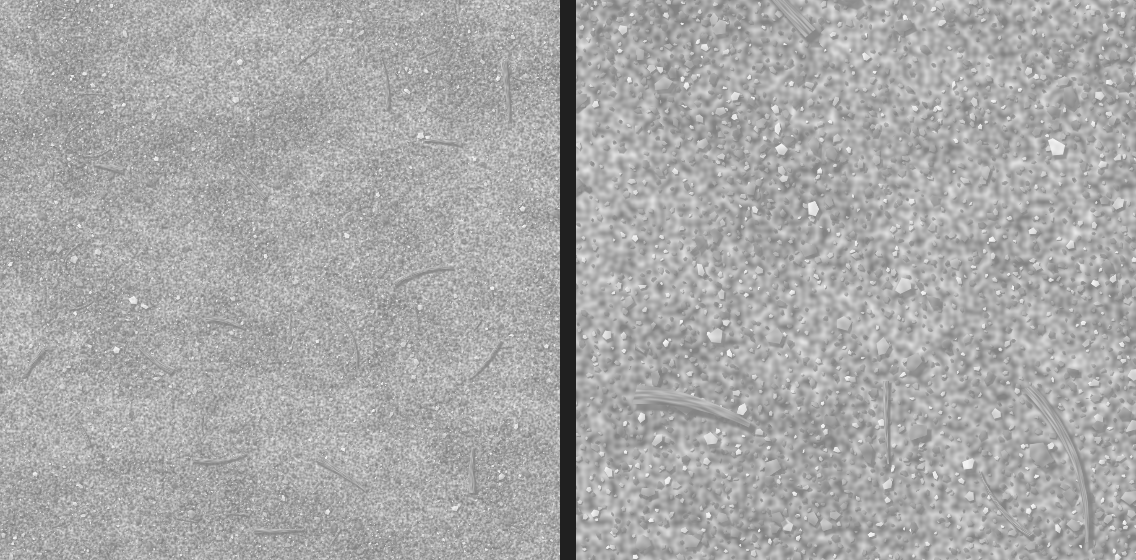
Left, the full canvas; right, a detail of the centre.
A WebGL 1 fragment shader for this texture:

```glsl
precision highp float;
// Dry grey soil strewn with grit, angular pebbles and a few bent twigs.
// Gradient noise makes the ground; rotated grids scatter stones and twigs,
// each lit from the upper left and casting a small shadow.
uniform vec2 u_resolution;

const vec2 LIGHT = vec2(-0.6, 0.8);
const float SOIL = 0.667;
const float SHADOW = 0.51;
const float STONE_DARK = 0.61;
const float STONE_PALE = 0.93;
const float TWIG = 0.675;

float hash(vec2 p, float seed) {
  vec3 q = fract(vec3(p.xyx + seed * 7.31) * vec3(0.1031, 0.1030, 0.0973));
  q += dot(q, q.yzx + 33.33);
  return fract((q.x + q.y) * q.z);
}

vec2 rotate(vec2 p, float angle) {
  float c = cos(angle), s = sin(angle);
  return vec2(c * p.x - s * p.y, s * p.x + c * p.y);
}

float cornerSlope(vec2 corner, vec2 offset) {
  float angle = 6.2832 * hash(corner, 1.0);
  return dot(vec2(cos(angle), sin(angle)), offset);
}

float gradientNoise(vec2 p) {
  vec2 i = floor(p), f = fract(p), e = vec2(1.0, 0.0);
  vec2 u = f * f * f * (f * (f * 6.0 - 15.0) + 10.0);
  float low = mix(cornerSlope(i, f), cornerSlope(i + e, f - e), u.x);
  float high = mix(cornerSlope(i + e.yx, f - e.yx), cornerSlope(i + 1.0, f - 1.0), u.x);
  return mix(low, high, u.y);
}

float fbm(vec2 p) {
  float sum = 0.0, gain = 0.55;
  for (int i = 0; i < 4; i++) {
    sum += gain * gradientNoise(p);
    p = rotate(p, 0.7) * 2.03 + 11.7;
    gain *= 0.55;
  }
  return sum;
}

// Irregular, flattened five-sided outline, negative inside.
float stoneDistance(vec2 p, float size, vec2 id, float seed) {
  float d = -1.0;
  p = rotate(p, 6.2832 * hash(id, seed + 5.0));
  p.y *= mix(1.0, 1.6, hash(id, seed + 12.0));
  for (int i = 0; i < 5; i++) {
    float k = float(i);
    float angle = k * 1.2566 + 0.5 * hash(id, seed + 13.0 + k);
    float reach = size * mix(0.5, 1.0, hash(id, seed + 6.0 + k));
    d = max(d, dot(p, vec2(cos(angle), sin(angle))) - reach);
  }
  return d;
}

float addStones(float base, vec2 uv, float cells, float density, float seed, float pixel) {
  vec2 q = rotate(uv, seed) * cells;
  vec2 id = floor(q), light = rotate(LIGHT, seed);
  if (hash(id, seed) > density) return base;
  float size = mix(0.16, 0.30, hash(id, seed + 1.0));
  vec2 jitter = vec2(hash(id, seed + 2.0), hash(id, seed + 3.0)) - 0.5;
  vec2 p = fract(q) - 0.5 - jitter * (0.9 - 2.4 * size);
  float soft = 0.6 * pixel * cells;
  float d = stoneDistance(p, size, id, seed);
  float shadow = stoneDistance(p + light * 0.12, size, id, seed);
  float pale = pow(hash(id, seed + 4.0), 2.6);
  float tone = mix(STONE_DARK, STONE_PALE, pale);
  tone += 0.07 * dot(p, light) / size + 0.12 * gradientNoise(uv * 190.0);
  base = mix(base, SHADOW, 0.65 * (1.0 - smoothstep(-soft, soft + 0.04, shadow)));
  return mix(base, tone, 1.0 - smoothstep(-soft, soft, d));
}

// Tapered strip along x, negative inside.
float twigDistance(vec2 p, float bend, float reach, float width) {
  float taper = width * (1.0 - 0.55 * p.x / reach);
  return max(abs(p.y - bend * p.x * p.x) - taper, abs(p.x) - reach);
}

float addTwigs(float base, vec2 uv, float cells, float density, float seed, float pixel) {
  vec2 q = rotate(uv, seed) * cells;
  vec2 id = floor(q);
  if (hash(id, seed) > density) return base;
  float angle = 6.2832 * hash(id, seed + 1.0);
  vec2 jitter = vec2(hash(id, seed + 2.0), hash(id, seed + 3.0)) - 0.5;
  vec2 p = rotate(fract(q) - 0.5 - jitter * 0.28, angle);
  vec2 light = rotate(LIGHT, seed + angle);
  float reach = mix(0.15, 0.33, hash(id, seed + 4.0));
  float width = mix(0.012, 0.026, hash(id, seed + 5.0));
  float bend = 1.5 * (hash(id, seed + 6.0) - 0.5);
  float soft = 0.6 * pixel * cells;
  float side = clamp((p.y - bend * p.x * p.x) / width, -1.0, 1.0);
  float fibre = gradientNoise(vec2(p.x * 14.0, side * 2.5) + id * 9.0);
  float tone = TWIG + 0.09 * side * light.y + 0.2 * fibre;
  float d = twigDistance(p, bend, reach, width);
  float shadow = twigDistance(p + light * 0.025, bend, reach, width);
  base = mix(base, SHADOW, 0.8 * (1.0 - smoothstep(-soft, soft + 0.01, shadow)));
  return mix(base, tone, 0.9 * (1.0 - smoothstep(-soft, soft, d)));
}

void main() {
  vec2 uv = gl_FragCoord.xy / u_resolution;
  float pixel = 1.0 / u_resolution.y, cells = 165.0, density = 0.8;
  // Broad patches: rough ones are darker and hold more stones.
  float rough = smoothstep(-0.25, 0.35, fbm(uv * vec2(4.0, 6.0) + 3.0));
  float tone = SOIL + 0.04 - 0.08 * rough + 0.12 * fbm(uv * vec2(18.0, 27.0));
  tone += 0.14 * gradientNoise(uv * 105.0) + 0.24 * gradientNoise(uv * 215.0 + 40.0);
  // Grit to pebbles, from fine and dense to large and sparse.
  for (int i = 0; i < 6; i++) {
    tone = addStones(tone, uv, cells, density * mix(0.5, 1.2, rough), 0.4 + 1.3 * float(i), pixel);
    cells *= 0.72;
    density *= 0.68;
  }
  // Short chips, then long twigs.
  tone = addTwigs(tone, uv, 13.0, 0.16 + 0.2 * rough, 2.3, pixel);
  tone = addTwigs(tone, uv, 6.0, 0.45, 0.9, pixel);
  gl_FragColor = vec4(vec3(clamp(tone, 0.51, 0.95)), 1.0);
}
```
